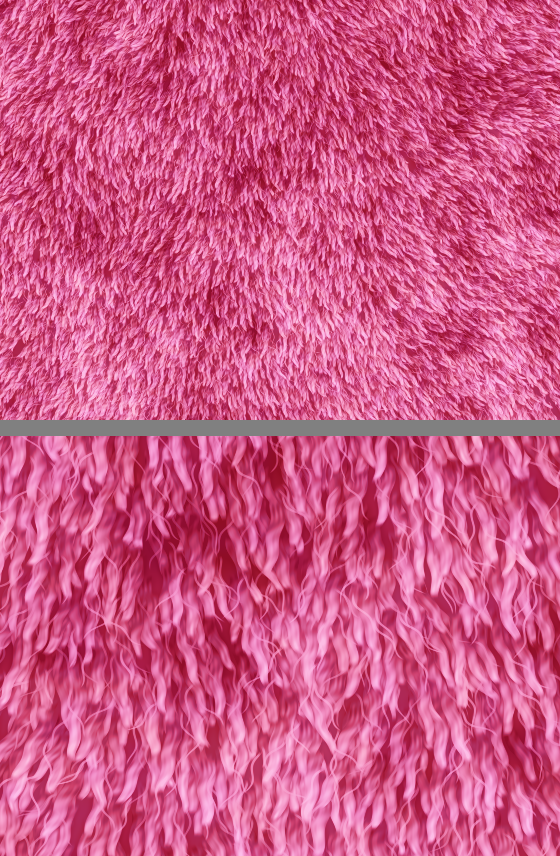
Top, the full canvas; bottom, a detail of the centre.
Write a Shadertoy shader that draws this texture.

```glsl
// Shaggy pink wool rug: overlapping twisted yarn tufts with fine loose fibres on top.

// Arithmetic hash: three random values per cell and seed
vec3 hash3(vec3 p) {
    p = fract(p * vec3(0.1031, 0.1030, 0.0973));
    p += dot(p, p.yxz + 33.33);
    return fract((p.xxy + p.yxx) * p.zyx);
}

// Smooth value noise, 0 to 1
float noise(vec2 p, float seed) {
    vec2 i = floor(p), f = fract(p);
    f = f * f * (3.0 - 2.0 * f);
    float a = hash3(vec3(i, seed)).x;
    float b = hash3(vec3(i + vec2(1, 0), seed)).x;
    float c = hash3(vec3(i + vec2(0, 1), seed)).x;
    float d = hash3(vec3(i + vec2(1, 1), seed)).x;
    return mix(mix(a, b, f.x), mix(c, d, f.x), f.y);
}

// Combing angle of the pile, measured from straight down
float pileLean(vec2 p) {
    float sweep = mix(-0.38, 0.62, smoothstep(0.05, 1.15, p.x));
    float corner = 0.55 * p.y * smoothstep(0.6, 1.3, p.x);
    float tangle = 0.9 * (noise(p * 5.0, 3.0) - 0.5) + 0.8 * (noise(p * 14.0, 8.0) - 0.5);
    return sweep + corner + tangle * mix(0.45, 1.2, p.y);
}

vec2 downward(float angle) {
    return vec2(sin(angle), -cos(angle));
}

// One strand at offset q from its root: x body cover, y tone, z shadow cover
vec3 strand(vec2 q, float angle, float len, float halfWidth, float bend, float wave, float phase, float soft) {
    vec2 dir = downward(angle);
    float along = dot(q, dir);
    float t = along / len;
    if (t < 0.0 || t > 1.0) return vec3(0.0);
    float side = dot(q, vec2(-dir.y, dir.x));
    side += bend * len * t * t + wave * sin(along * 220.0 + phase);
    float width = halfWidth * mix(1.0, 0.45, t * t * t);
    float ends = smoothstep(0.0, 0.15, t) * (1.0 - smoothstep(0.88, 1.0, t));
    float body = ends * (1.0 - smoothstep(width - soft, width + soft, abs(side)));
    float shadow = ends * (1.0 - smoothstep(width * 0.7, width * 1.9, abs(side)));

    // Round profile, diagonal ply and hairy streaks
    float across = clamp(side / width, -1.0, 1.0);
    float roundness = 1.0 - across * across;
    float ply = sin(along * 480.0 + across * 2.4 + phase);
    float streak = noise(vec2(side * 520.0 + phase * 9.0, along * 80.0), 5.0) - 0.5;
    float tone = (0.2 + 0.54 * smoothstep(0.0, 0.85, t)) * (0.6 + 0.4 * roundness);
    return vec3(body, tone + 0.06 * ply + 0.28 * streak, shadow);
}

// Thick tufts; upper rows are laid over the lower ones
float yarnLayer(float tone, vec2 p, float lean, float cell, float seed, float soft) {
    vec2 centre = floor((p - downward(lean) * 0.031) / cell);
    for (int j = -2; j <= 2; j++)
    for (int i = -2; i <= 2; i++) {
        vec2 id = centre + vec2(i, j);
        vec3 place = hash3(vec3(id, seed));
        vec3 shape = hash3(vec3(id, seed + 17.0));
        vec2 root = (id + place.xy) * cell;
        float angle = pileLean(root) + 0.45 * (place.z - 0.5);
        vec3 s = strand(p - root, angle, mix(0.048, 0.066, shape.x), mix(0.0046, 0.0068, shape.y),
                        0.4 * (shape.z - 0.5), 0.0012, 6.28 * place.z, soft);
        tone *= 1.0 - 0.42 * s.z;
        tone = mix(tone, s.y + 0.24 * (shape.x - 0.5), s.x);
    }
    return tone;
}

// Pale stray hairs
float fibreLayer(float tone, vec2 p, float lean, float cell, float seed, float soft) {
    vec2 centre = floor((p - downward(lean) * 0.023) / cell);
    for (int j = -2; j <= 2; j++)
    for (int i = -2; i <= 2; i++) {
        vec2 id = centre + vec2(i, j);
        vec3 place = hash3(vec3(id, seed));
        vec3 shape = hash3(vec3(id, seed + 17.0));
        vec2 root = (id + place.xy) * cell;
        float angle = pileLean(root) + 1.2 * (place.z - 0.5);
        vec3 s = strand(p - root, angle, mix(0.03, 0.05, shape.x), 0.0010,
                        0.7 * (shape.z - 0.5), 0.0022, 6.28 * shape.y, soft);
        tone = mix(tone, max(tone, mix(0.5, 0.85, shape.y)), 0.55 * s.x);
    }
    return tone;
}

float band(float low, float high, float v) {
    return clamp((v - low) / (high - low), 0.0, 1.0);
}

// Wool dye from shaded crimson to pale pink
vec3 woolColour(float v) {
    vec3 c = mix(vec3(0.56, 0.05, 0.17), vec3(0.67, 0.11, 0.26), band(0.0, 0.14, v));
    c = mix(c, vec3(0.69, 0.18, 0.37), band(0.14, 0.27, v));
    c = mix(c, vec3(0.81, 0.25, 0.44), band(0.27, 0.38, v));
    c = mix(c, vec3(0.84, 0.36, 0.56), band(0.38, 0.49, v));
    c = mix(c, vec3(0.92, 0.48, 0.69), band(0.49, 0.62, v));
    c = mix(c, vec3(0.96, 0.60, 0.79), band(0.62, 0.78, v));
    return mix(c, vec3(0.99, 0.74, 0.89), band(0.78, 1.0, v));
}

void mainImage(out vec4 fragColor, in vec2 fragCoord) {
    vec2 p = fragCoord / iResolution.y;
    float soft = 0.7 / iResolution.y;
    float lean = pileLean(p);

    // Pile from the backing upwards
    float tone = 0.1;
    for (float k = 0.0; k < 3.0; k++)
        tone = yarnLayer(tone, p, lean, 0.0265 + 0.0005 * k, 1.0 + 40.0 * k, soft);
    for (float k = 0.0; k < 2.0; k++)
        tone = fibreLayer(tone, p, lean, 0.027 + 0.001 * k, 133.0 + 24.0 * k, soft);

    // Hollows between clumps and a broad fall of light
    tone += 0.28 * (noise(p * 10.0, 21.0) - 0.5) + 0.2 * (noise(p * 26.0, 27.0) - 0.5);
    tone += 0.1 * (0.5 - p.y) + 0.065;
    vec3 colour = woolColour(tone);
    colour.b += 0.07 * (noise(p * 60.0, 33.0) - 0.5);
    fragColor = vec4(colour, 1.0);
}
```
